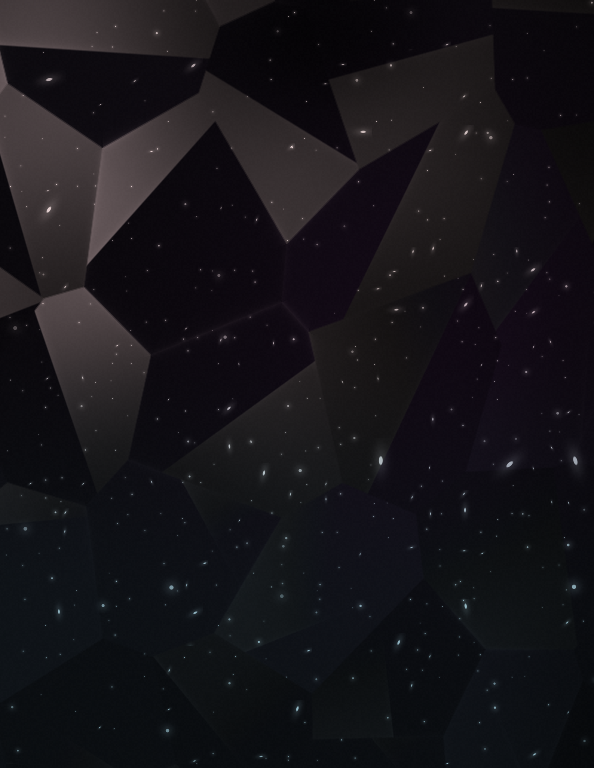
This background is drawn by a WebGL 1 fragment shader. Its source:

```glsl
precision highp float;
// Dark faceted crystal wall, softly lit from the upper left, under a field of dim stars.

uniform vec2 u_resolution;

#define CELL_SCALE 4.6
#define PERSPECTIVE 0.2
#define LIGHT_POS vec2(0.13, 1.05)
#define LIGHT_POWER 0.32
#define AMBIENT_POWER 0.085
#define RIM_POWER 0.30
#define STAR_POWER 0.58
#define GRAIN 0.010
#define WARM_TINT vec3(1.0, 0.87, 0.89)
#define COOL_TINT vec3(0.80, 0.97, 1.10)

float hash1(vec2 p) {
  vec3 q = fract(p.xyx * vec3(0.1031, 0.1030, 0.0973));
  q += dot(q, q.yzx + 33.33);
  return fract((q.x + q.y) * q.z);
}

vec2 hash2(vec2 p) {
  return vec2(hash1(p + 17.3), hash1(p + 61.7));
}

float valueNoise(vec2 p) {
  vec2 i = floor(p), f = fract(p);
  f = f * f * (3.0 - 2.0 * f);
  vec2 e = vec2(0.0, 1.0);
  return mix(mix(hash1(i), hash1(i + e.yx), f.x),
             mix(hash1(i + e.xy), hash1(i + e.yy), f.x), f.y);
}

// Unlit stone: blue-black below, neutral above, a plum haze on the right.
vec3 shadowColor(vec2 p) {
  vec3 c = mix(vec3(0.052, 0.068, 0.084), vec3(0.047, 0.039, 0.056),
               smoothstep(0.25, 0.8, p.y));
  vec2 d = p - vec2(0.72, 0.75);
  return c + vec3(0.030, 0.002, 0.034) * exp(-5.0 * dot(d, d));
}

// Colour of light falling on a facet that faces it.
vec3 lightColor(vec2 p) {
  vec2 d = p - LIGHT_POS;
  float power = AMBIENT_POWER + LIGHT_POWER * exp(-5.0 * dot(d, d));
  return power * mix(COOL_TINT, WARM_TINT, smoothstep(0.25, 0.75, p.y));
}

// Each cell is cut by a line into a lit and a dark facet.
vec3 facetColor(vec2 id, vec2 rel, vec2 p, float aa) {
  vec2 h = hash2(id + 5.0);
  float angle = 6.2832 * h.x;
  vec2 dir = vec2(cos(angle), sin(angle));
  float cut = dot(rel, dir) - mix(-0.30, 0.45, h.y);
  float lit = smoothstep(-aa, aa, cut);
  float slope = smoothstep(-0.7, 0.5, dot(rel, vec2(-dir.y, dir.x)));
  float tone = mix(0.65, 1.0, hash1(id + 9.0)) * mix(0.6, 1.08, slope);
  vec3 dark = shadowColor(p) * mix(0.72, 1.12, hash1(id + 23.0));
  vec3 col = mix(dark, max(lightColor(p) * tone, dark), lit);
  float rim = lit * exp(-max(cut, 0.0) / 0.022) * slope;
  return col + rim * RIM_POWER * 0.7 * lightColor(p);
}

vec3 crystalWall(vec2 p, float px) {
  // A projective warp enlarges the upper cells and keeps their edges straight.
  vec2 q = p * CELL_SCALE / (1.0 + PERSPECTIVE * p.y);
  vec2 base = floor(q);
  float aa = px * CELL_SCALE * 0.8;

  // Nearest seed
  vec2 id = base, rel = vec2(0.0);
  float best = 100.0;
  for (int j = -2; j <= 2; j++) for (int i = -2; i <= 2; i++) {
    vec2 c = base + vec2(float(i), float(j));
    vec2 r = q - c - hash2(c);
    if (dot(r, r) < best) { best = dot(r, r); id = c; rel = r; }
  }

  // Nearest border and the cell behind it
  vec2 otherId = id, otherRel = rel;
  float edge = 100.0;
  for (int j = -2; j <= 2; j++) for (int i = -2; i <= 2; i++) {
    vec2 c = id + vec2(float(i), float(j));
    vec2 r = q - c - hash2(c);
    vec2 gap = rel - r;
    if (dot(gap, gap) > 0.0001) {
      float d = dot(-0.5 * (rel + r), normalize(gap));
      if (d < edge) { edge = d; otherId = c; otherRel = r; }
    }
  }

  vec3 col = mix(facetColor(otherId, otherRel, p, aa), facetColor(id, rel, p, aa),
                 0.5 + 0.5 * smoothstep(0.0, aa, edge));
  float worn = smoothstep(0.3, 0.8, valueNoise(p * 5.0 + 3.0));
  float rim = worn * hash1(id + otherId + 40.0);
  rim *= exp(-edge / 0.012) + 0.35 * exp(-edge / 0.05);
  return col + rim * RIM_POWER * lightColor(p);
}

// One jittered star per grid square, with a soft halo; a few are stretched.
vec3 starLayer(vec2 p, float grid, float chance, float px) {
  vec2 id = floor(p * grid);
  vec2 h = hash2(id + grid);
  vec2 d = p - (id + 0.2 + 0.6 * h) / grid;
  float kind = hash1(id + grid * 3.0);
  float angle = 6.2832 * kind;
  vec2 axis = vec2(cos(angle), sin(angle));
  float stretch = 1.0 + 1.2 * step(0.85, h.x);
  d = vec2(dot(d, axis) / stretch, dot(d, vec2(-axis.y, axis.x)));
  float radius = (0.014 + 0.020 * h.y) / grid;
  float dist = length(d);
  float core = 1.0 - smoothstep(max(radius - 0.5 * px, 0.0), radius + 0.5 * px, dist);
  float halo = 0.22 * exp(-dist * dist / (radius * radius * 12.0));
  float band = mix(0.35, 1.0, exp(-5.0 * (p.y - 0.55) * (p.y - 0.55)));
  float on = step(kind, chance * band) * mix(0.35, 1.0, h.x);
  vec3 tint = mix(vec3(0.75, 0.95, 1.0), vec3(1.0, 0.93, 0.92), smoothstep(0.2, 0.8, p.y));
  return tint * on * (core + halo);
}

void main() {
  vec2 p = gl_FragCoord.xy / u_resolution.x;
  float px = 1.0 / u_resolution.x;
  vec3 col = crystalWall(p, px);

  // Shade pooling at the top centre and along the right side
  vec2 pool = (p - vec2(0.55, 1.24)) * vec2(1.0, 1.4);
  col *= 1.0 - 0.55 * exp(-30.0 * dot(pool, pool));
  col *= 1.0 - 0.25 * smoothstep(0.75, 1.0, p.x);

  float grid = 9.0;
  for (int i = 0; i < 3; i++) {
    col += STAR_POWER * starLayer(p, grid, 0.36, px);
    grid *= 1.95;
  }
  col += GRAIN * (hash1(floor(p * 400.0)) - 0.5);
  gl_FragColor = vec4(clamp(col, 0.0, 1.0), 1.0);
}
```
